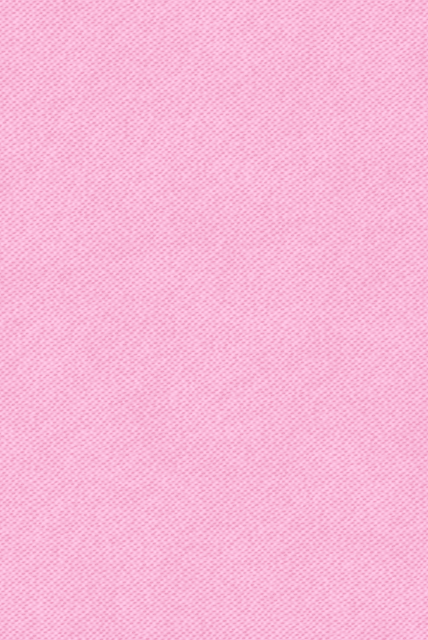
Give the GLSL for this texture, as a Shadertoy shader.

```glsl
float hash(vec2 p) {
    vec3 q = fract(p.xyx * vec3(0.1031, 0.1030, 0.0973));
    q += dot(q, q.yzx + 33.33);
    return fract((q.x + q.y) * q.z);
}

float noise(vec2 p) {
    vec2 i = floor(p), f = fract(p);
    f = f * f * (3.0 - 2.0 * f);
    return mix(mix(hash(i), hash(i + vec2(1, 0)), f.x),
               mix(hash(i + vec2(0, 1)), hash(i + vec2(1, 1)), f.x), f.y);
}

vec2 tilt(vec2 p, float angle) {
    float c = cos(angle), s = sin(angle);
    return vec2(c * p.x + s * p.y, c * p.y - s * p.x);
}

float spot(vec2 d, vec2 radius, float angle) {
    vec2 q = tilt(d, angle) / radius;
    return exp(-dot(q, q));
}

// Sums the gaps (x) and raised threads (y) of nearby stitches
vec2 weave(vec2 p) {
    vec2 total = vec2(0);
    float baseRow = floor(p.y);
    for (int j = -1; j <= 1; j++) {
        float row = baseRow + float(j);
        float shift = 0.5 * row;
        float baseColumn = floor(p.x - shift);
        for (int i = -2; i <= 1; i++) {
            vec2 id = vec2(baseColumn + float(i), row);
            vec2 jitter = vec2(hash(id + 217.0), hash(id + 431.0)) - 0.5;
            vec2 center = vec2(id.x + shift, row) + 0.5 + vec2(0.2, 0.3) * jitter;
            vec2 d = (p - center) * vec2(1.0, 0.43);
            float depth = 0.55 + 0.9 * hash(id + 653.0);
            total.x += depth * spot(d, vec2(0.25, 0.125), 0.2);
            total.y += spot(d - vec2(0.5, 0.0), vec2(0.23, 0.17), 0.2);
        }
    }
    return total;
}

void mainImage(out vec4 fragColor, in vec2 fragCoord) {
    vec2 uv = fragCoord / iResolution.xy;

    // 62 stitches across, 216 half-staggered rows, with wavering yarn
    vec2 p = uv * vec2(62.0, 216.0);
    vec2 cloth = p * vec2(1.0, 0.43);
    p += 0.4 * (vec2(noise(cloth * 0.3), noise(cloth * 0.3 + 57.0)) - 0.5);
    vec2 stitch = weave(p);
    float tone = 0.63 - 0.72 * stitch.x + 0.36 * stitch.y;

    // Faint twill ribs, fibre grain and broad unevenness
    vec2 rib = tilt(cloth, 0.6);
    tone += 0.12 * (noise(rib * vec2(0.4, 1.1) + 133.0) - 0.5);
    tone += 0.28 * (noise(cloth * 2.9 + 91.0) - 0.5);
    tone += 0.09 * (noise(uv * vec2(9.0, 14.0)) - 0.5);

    vec3 shadowPink = vec3(0.935, 0.615, 0.760);
    vec3 lightPink = vec3(1.0, 0.795, 0.910);
    fragColor = vec4(mix(shadowPink, lightPink, clamp(tone, 0.0, 1.0)), 1.0);
}
```
